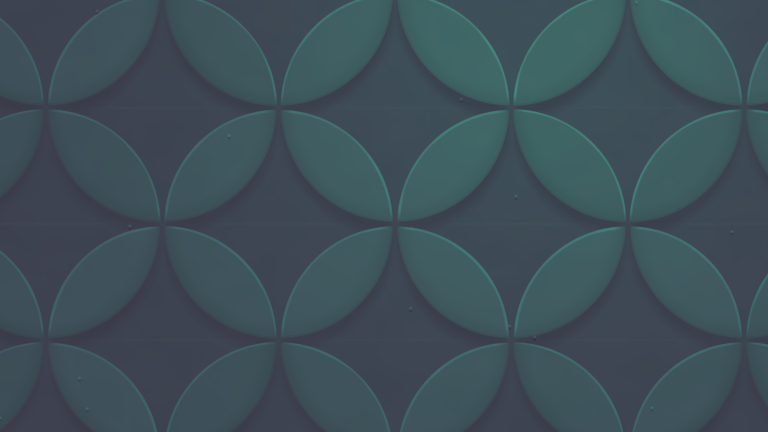
A Shadertoy shader for this pattern:

```glsl
const float CELL = 0.2695;               // petal square, in canvas heights
const vec2 NODE = vec2(0.0255, -0.0185); // meeting point near the centre

float hash(vec2 p) {
    p = fract(p * vec2(0.3183, 0.3679));
    p += dot(p, p.yx + 19.19);
    return fract((p.x + p.y) * p.x * 43.7);
}

// Distance to the nearest scattered point, and that point's random value
vec2 cellular(vec2 p) {
    vec2 base = floor(p);
    vec2 nearest = vec2(9.0, 0.0);
    for (int y = -1; y <= 1; y++) {
        for (int x = -1; x <= 1; x++) {
            vec2 id = base + vec2(x, y);
            vec2 point = id + vec2(hash(id + 3.7), hash(id + 8.1));
            float d = length(p - point);
            if (d < nearest.x) nearest = vec2(d, hash(id + 21.3));
        }
    }
    return nearest;
}

float layeredSines(vec2 p) {
    float sum = 0.0, gain = 0.5;
    for (int i = 0; i < 4; i++) {
        sum += gain * sin(p.x + 1.7 * sin(p.y)) * cos(p.y - 0.6 * p.x);
        p = mat2(1.6, 1.2, -1.2, 1.6) * p + 2.3;
        gain *= 0.5;
    }
    return sum;
}

// Signed distances to the upper and lower arcs of the petal in this square
vec2 petalArcs(vec2 p, float gap) {
    vec2 id = floor(p);
    vec2 f = p - id;
    if (mod(id.x + id.y, 2.0) > 0.5) f.x = 1.0 - f.x;
    return vec2(length(f - vec2(1.0, 0.0)), length(f - vec2(0.0, 1.0))) - 1.0 + gap;
}

float petalDistance(vec2 p, float gap) {
    vec2 arcs = petalArcs(p, gap);
    return max(arcs.x, arcs.y);
}

// Soft shadow cast downwards by the raised petals
float castShadow(vec2 p) {
    float d = petalDistance(p + vec2(0.0, 0.11), 0.015);
    return 1.0 - smoothstep(-0.07, 0.06, d);
}

vec3 groundColor(vec2 p, float glow, float shadow) {
    vec3 color = mix(vec3(0.242, 0.257, 0.312), vec3(0.24, 0.315, 0.348), glow);
    // Faint joints between the backing tiles
    float joint = abs(fract(p.y + 0.5) - 0.5);
    color += 0.008 * (1.0 - smoothstep(0.004, 0.014, joint));
    vec3 shade = mix(vec3(0.232, 0.232, 0.288), vec3(0.222, 0.255, 0.302), glow);
    return mix(color, shade, 0.85 * shadow);
}

vec3 petalColor(vec2 p, vec2 arcs, float glow, float variation, float aa) {
    vec3 color = mix(vec3(0.244, 0.31, 0.348), vec3(0.25, 0.41, 0.405), glow);
    color *= 1.0 + 0.035 * (variation - 0.5);
    color *= 1.0 - 0.06 * smoothstep(-0.16, 0.0, arcs.y);
    // Lit bevel, uneven along the upper arc
    float wave = layeredSines(p * 4.0 + variation * 6.0);
    float width = 0.017 + 0.006 * wave + 0.005 * variation;
    float rim = smoothstep(-width - aa, -width + aa, arcs.x);
    rim *= smoothstep(0.0, 0.12, -arcs.y);
    vec3 rimColor = mix(vec3(0.24, 0.39, 0.405), vec3(0.27, 0.56, 0.52), glow);
    color = mix(color, rimColor, rim * (0.75 + 0.25 * wave));
    // Dull lower edge
    float lip = smoothstep(-0.018 - aa, -0.018 + aa, arcs.y);
    return mix(color, color * vec3(1.03, 0.93, 0.95), lip);
}

// Sparse paint bubbles: light crown, dark underside
float paintBubbles(vec2 p, float aa) {
    vec2 spot = cellular(p * 4.0);
    vec2 below = cellular(p * 4.0 + vec2(0.0, 0.08));
    float crown = 1.0 - smoothstep(0.05 - 4.0 * aa, 0.05 + 4.0 * aa, spot.x);
    float under = 1.0 - smoothstep(0.05 - 4.0 * aa, 0.05 + 4.0 * aa, below.x);
    return crown * step(0.965, spot.y) - 0.6 * under * step(0.965, below.y);
}

void mainImage(out vec4 fragColor, in vec2 fragCoord) {
    vec2 uv = (fragCoord - 0.5 * iResolution.xy) / iResolution.y;
    vec2 p = (uv - NODE) / CELL;
    float aa = 0.8 / (iResolution.y * CELL);

    // Broad light from the upper right
    vec2 toLight = uv - vec2(0.36, 0.42);
    float glow = exp(-2.0 * dot(toLight, toLight));

    float variation = hash(floor(p) + 40.0);
    float gap = 0.013 + 0.007 * variation;
    vec2 arcs = petalArcs(p, gap);
    float cover = 1.0 - smoothstep(-aa, aa, max(arcs.x, arcs.y));

    vec3 ground = groundColor(p, glow, castShadow(p));
    vec3 petal = petalColor(p, arcs, glow, variation, aa);
    vec3 color = mix(ground, petal, cover);

    // Uneven paint and small blemishes
    color += 0.005 * layeredSines(p * 5.0);
    color += vec3(0.02, 0.08, 0.07) * paintBubbles(p, aa);
    fragColor = vec4(color, 1.0);
}
```
